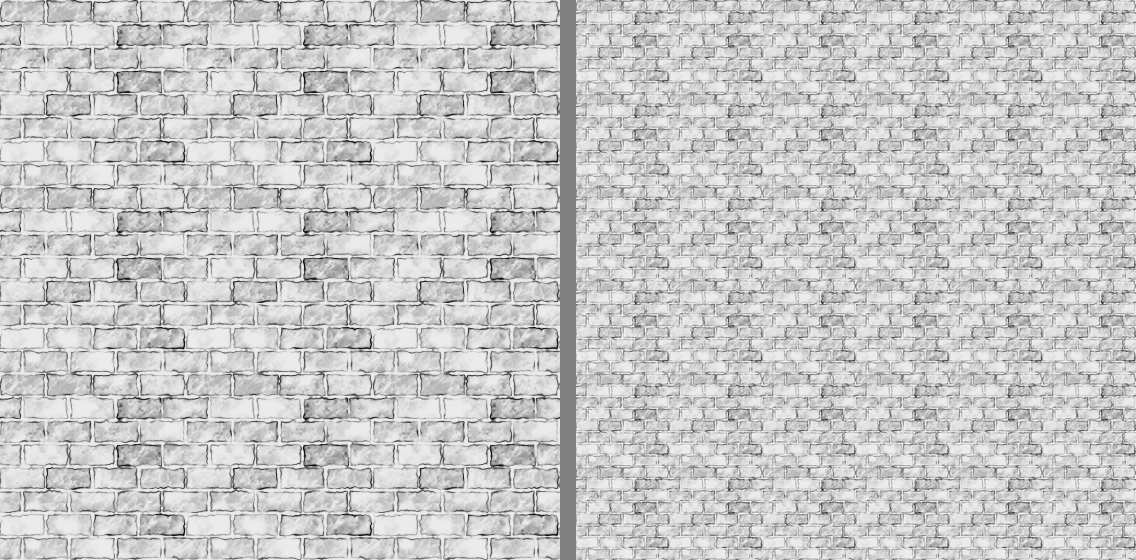
Left: one tile. Right: repeated 2 by 2.
A WebGL 2 fragment shader for this texture map:

```glsl
#version 300 es
precision highp float;
// Whitewashed brick wall: running bond with worn grey faces and dark ragged edges.

#define TILES 3.0                // wear pattern repeats across and down
#define BRICKS vec2(4.0, 8.0)    // bricks per repeat
#define JOINT 0.058              // half mortar width, in brick heights
#define RAGGED 0.085             // roughness of the brick outline
#define EDGE_WIDTH 0.034         // width of the dark outline
#define EDGE_DARK 0.98           // strength of the dark outline
#define FACE_DARK 0.25           // strength of the grey on the faces
#define WHITE 0.922              // mortar and whitewash tone
#define BLACK 0.07               // deepest shadow tone

uniform vec2 u_resolution;
out vec4 outColor;

// Greyness of the four bricks in each course, bottom course first
const vec4 COURSE_WEAR[8] = vec4[8](
  vec4(0.35, 0.40, 0.48, 0.50), vec4(0.14, 0.25, 0.68, 0.90),
  vec4(0.45, 0.45, 0.52, 0.45), vec4(0.35, 0.72, 0.42, 0.58),
  vec4(0.45, 0.45, 0.90, 0.58), vec4(0.65, 0.60, 0.48, 0.22),
  vec4(0.20, 0.35, 0.90, 0.70), vec4(0.55, 0.55, 0.62, 0.50));

float hash(vec2 cell) {
  vec3 q = fract(cell.xyx * 0.1031);
  q += dot(q, q.yzx + 33.33);
  return fract((q.x + q.y) * q.z);
}

// Value noise that wraps after one unit of t
float noise(vec2 t, vec2 period, float seed) {
  vec2 p = t * period;
  vec2 i = floor(p), f = p - i;
  f = f * f * (3.0 - 2.0 * f);
  vec2 a = floor(mod(i + 0.5, period)) + seed * 17.0;
  vec2 b = floor(mod(i + 1.5, period)) + seed * 17.0;
  return mix(mix(hash(a), hash(vec2(b.x, a.y)), f.x),
             mix(hash(vec2(a.x, b.y)), hash(b), f.x), f.y);
}

float fbm(vec2 t, float period, float seed) {
  float sum = 0.0, gain = 0.5;
  for (int k = 0; k < 3; k++) {
    sum += gain * noise(t, vec2(period), seed + float(k));
    period *= 2.0;
    gain *= 0.5;
  }
  return sum / 0.875;
}

float roundedBox(vec2 p, vec2 halfSize, float radius) {
  vec2 q = abs(p) - halfSize + radius;
  return length(max(q, 0.0)) + min(max(q.x, q.y), 0.0) - radius;
}

void main() {
  vec2 uv = gl_FragCoord.xy / u_resolution;
  vec2 t = fract(uv * TILES);
  float pixel = TILES * BRICKS.y / u_resolution.y;

  // Running bond: every other course slides by half a brick
  vec2 wall = t * BRICKS + vec2(0.02, 0.0);
  float course = floor(wall.y);
  wall.x -= 0.5 * (1.0 - mod(course, 2.0));
  int column = int(mod(floor(wall.x) + 4.0, 4.0));
  float wear = COURSE_WEAR[int(course)][column];

  // Ragged brick outline, in brick heights
  vec2 local = (fract(wall) - 0.5) * vec2(2.0, 1.0);
  local += 0.05 * (vec2(noise(t, vec2(14.0), 1.0), noise(t, vec2(14.0), 2.0)) - 0.5);
  float d = roundedBox(local, vec2(1.0, 0.5) - JOINT, 0.05);
  d += RAGGED * (noise(t, vec2(30.0), 3.0) - 0.5);
  d += 0.7 * RAGGED * (noise(t, vec2(72.0), 4.0) - 0.5);
  float face = 1.0 - smoothstep(-pixel, pixel, d);

  // Cloudy grey with pale veins, thinned by patches of whitewash
  float grain = noise(t, vec2(90.0), 5.0);
  float vein = abs(2.0 * fbm(t + 0.02 * grain, 18.0, 6.0) - 1.0);
  float cloud = smoothstep(0.0, 0.35, vein);
  float wash = smoothstep(0.3, 0.66, fbm(t, 11.0, 10.0) + 0.4 * (wear - 0.45));
  vec2 slant = vec2(t.x + t.y, t.y - t.x);
  float scratch = smoothstep(0.62, 0.9, noise(slant, vec2(9.0, 60.0), 14.0));
  float grey = FACE_DARK * (0.25 + wear) * wash
             * (0.4 + 0.55 * cloud + 0.5 * (grain - 0.5) - 0.35 * scratch);

  // Soot patches on the most worn bricks
  float soot = smoothstep(0.62, 0.82, fbm(t, 20.0, 18.0)) * grain;
  grey += 0.5 * soot * wear * wear;

  // Broken dark outline and soft shade inside it
  float patchy = smoothstep(0.2, 0.8, fbm(t, 22.0, 22.0));
  float line = (d + 0.02) / EDGE_WIDTH;
  float edge = exp(-line * line) * (0.25 + 0.75 * wear) * (0.12 + 1.1 * patchy);
  float shade = 0.2 * exp(min(d, 0.0) / 0.075) * wear * patchy;

  float tone = WHITE - face * (max(grey, 0.0) + shade);
  tone = mix(tone, BLACK, clamp(EDGE_DARK * edge, 0.0, 1.0));
  tone -= 0.012 * (1.0 - face) * grain;
  outColor = vec4(vec3(max(tone, BLACK)), 1.0);
}
```
